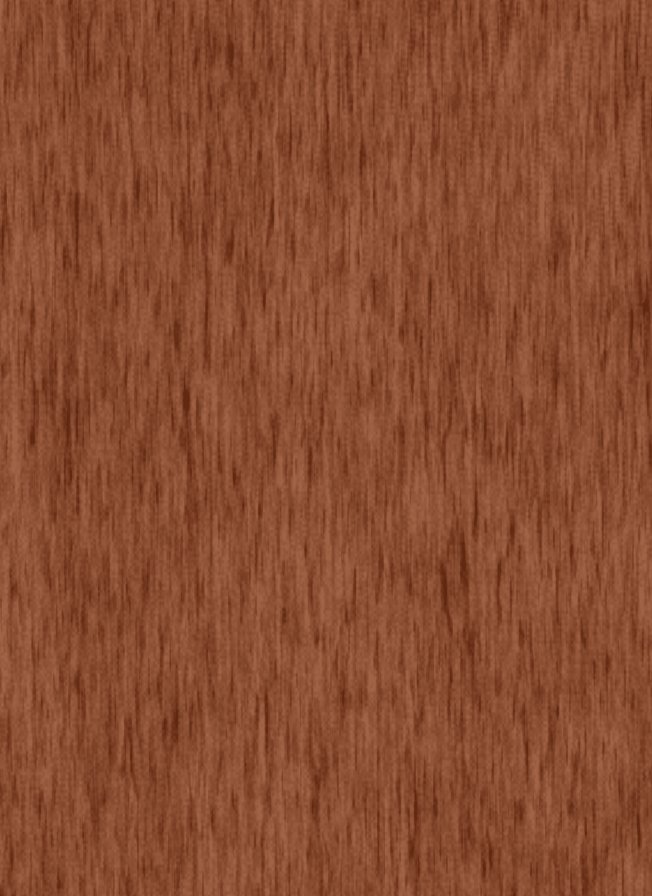
Write a Shadertoy shader that draws this texture.

```glsl
float hash(vec2 p) {
    return fract(sin(dot(p, vec2(127.1, 311.7))) * 43758.5453);
}

// Random values along one column, smoothly joined
float strand(float column, float y, float seed) {
    y += 37.0 * hash(vec2(column, seed + 5.3));
    float row = floor(y);
    float blend = smoothstep(0.0, 1.0, y - row);
    vec2 cell = vec2(column + seed * 17.0, row);
    return mix(hash(cell), hash(cell + vec2(0.0, 1.0)), blend);
}

// Neighbouring strands start at different heights, so no rows line up
float fibres(vec2 p, vec2 density, float seed) {
    p *= density;
    float column = floor(p.x);
    float blend = smoothstep(0.0, 1.0, p.x - column);
    return mix(strand(column, p.y, seed), strand(column + 1.0, p.y, seed), blend);
}

float valueNoise(vec2 p) {
    vec2 cell = floor(p);
    vec2 f = smoothstep(0.0, 1.0, p - cell);
    float low = mix(hash(cell), hash(cell + vec2(1.0, 0.0)), f.x);
    float high = mix(hash(cell + vec2(0.0, 1.0)), hash(cell + vec2(1.0, 1.0)), f.x);
    return mix(low, high, f.y);
}

// Short dark slits where a fibre layer peaks
float pores(vec2 p, vec2 density, float seed) {
    return smoothstep(0.62, 0.90, fibres(p, density, seed));
}

vec3 woodColor(float tone) {
    const vec3 darkBrown = vec3(0.45, 0.22, 0.12);
    const vec3 lightBrown = vec3(0.58, 0.34, 0.23);
    return mix(darkBrown, lightBrown, clamp(tone, -0.5, 1.4));
}

void mainImage(out vec4 fragColor, in vec2 fragCoord) {
    vec2 uv = fragCoord / iResolution.y;
    float across = fragCoord.x / iResolution.x;

    // Nearly straight grain with a slight wander
    vec2 grain = uv;
    grain.x += 0.004 * valueNoise(uv * vec2(5.0, 2.5)) + 0.004 * uv.y;

    // Broad bands and cloudy figure, stronger towards the right
    float tone = 0.83;
    tone += 0.36 * (fibres(grain, vec2(12.0, 0.9), 1.0) - 0.5);
    tone += mix(0.12, 0.42, across) * (valueNoise(uv * vec2(17.0, 11.0) + 8.0) - 0.5);

    // Fibres from coarse to fine
    tone += 0.28 * (fibres(grain, vec2(85.0, 6.0), 2.0) - 0.5);
    tone += 0.60 * (fibres(grain, vec2(210.0, 14.0), 3.0) - 0.5);
    tone += 0.75 * (fibres(grain, vec2(330.0, 42.0), 4.0) - 0.5);

    // Dark pores, long and short
    tone -= 0.50 * pores(grain, vec2(200.0, 20.0), 6.0);
    tone -= 0.60 * pores(grain, vec2(290.0, 38.0), 7.0);

    // Fine surface grit
    tone += 0.55 * (valueNoise(uv * vec2(390.0, 300.0)) - 0.5);

    fragColor = vec4(woodColor(tone), 1.0);
}
```
